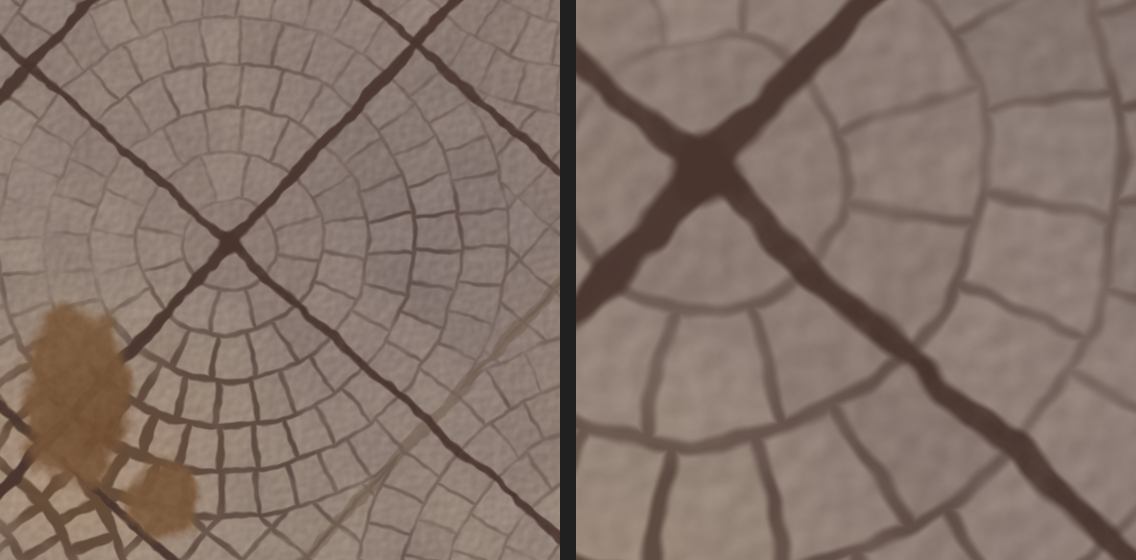
Left, the full canvas; right, a detail of the centre.
A Shadertoy shader for this texture:

```glsl
// Weathered stamped paving: square slabs in a skewed lattice, every second corner
// the centre of a rosette of arc-shaped cobbles. Lattice and polar coordinates give
// the joints; gradient noise wears them, and a brown dirt stain covers one corner.

const float SIDE = 0.484;                    // slab edge length
const float RINGS = 5.9;                     // cobble rings per slab edge
const vec2 CENTRE = vec2(0.410, 0.564);      // middle of the main rosette
const mat2 LATTICE = mat2(0.358, -0.319, 0.332, 0.358);

const vec3 STONE = vec3(0.550, 0.488, 0.455);
const vec3 STONE_LIGHT = vec3(0.605, 0.545, 0.490);
const vec3 STONE_COOL = vec3(0.515, 0.452, 0.440);
const vec3 STONE_PALE = vec3(0.670, 0.570, 0.480);
const vec3 JOINT = vec3(0.350, 0.280, 0.255);
const vec3 GROOVE = vec3(0.285, 0.205, 0.180);
const vec3 WORN_GROOVE = vec3(0.430, 0.355, 0.295);
const vec3 DIRT = vec3(0.465, 0.335, 0.225);

float hash(vec2 p) {
    return fract(sin(dot(p, vec2(127.1, 311.7))) * 43758.5);
}

float corner(vec2 cell, vec2 offset) {
    float a = 6.2832 * hash(cell);
    return dot(vec2(cos(a), sin(a)), offset);
}

// Gradient noise, roughly -0.7 to 0.7
float noise(vec2 p) {
    vec2 i = floor(p), f = p - i;
    vec2 s = f * f * f * (f * (f * 6.0 - 15.0) + 10.0);
    vec2 e = vec2(1.0, 0.0);
    return mix(mix(corner(i, f), corner(i + e.xy, f - e.xy), s.x),
               mix(corner(i + e.yx, f - e.yx), corner(i + e.xx, f - e.xx), s.x), s.y);
}

float fbm(vec2 p) {
    float sum = 0.0, amp = 1.0;
    for (int i = 0; i < 4; i++) {
        sum += amp * noise(p);
        p = mat2(1.6, 1.2, -1.2, 1.6) * p + 7.3;
        amp *= 0.55;
    }
    return sum;
}

float line(float dist, float halfWidth, float soft) {
    return 1.0 - smoothstep(halfWidth - soft, halfWidth + soft, dist);
}

// Soft elliptical region, 1 in the middle
float spot(vec2 p, vec2 centre, vec2 radius) {
    vec2 d = (p - centre) / radius;
    return exp(-dot(d, d));
}

// Distance to the nearest integer
vec2 toGrid(vec2 x) {
    return abs(x - round(x));
}

// Returns distance to the nearest cobble joint (canvas units) and a cobble id
vec3 cobbles(vec2 uv) {
    vec2 home = floor((uv + 1.0) * 0.5);
    vec2 q = uv - 2.0 * home;
    float r = length(q);
    float ring = r * RINGS;
    if (ring > 6.0) {                        // square cobbles fill the far corners
        vec2 g = toGrid(uv * 6.0) / 6.0;
        float d = min(min(g.x, g.y), r - 6.0 / RINGS);
        return vec3(d * SIDE, floor(uv * 6.0));
    }
    float index = floor(ring);
    float count = 2.0 * index + 1.0;         // cobbles per quarter ring
    float slot = (atan(q.y, q.x) / 1.5708 + 2.0) * count;
    float arc = toGrid(vec2(ring)).x / RINGS;
    if (index < 0.5) arc = 1.0 / RINGS - r;  // no joint at the very centre
    float spoke = toGrid(vec2(slot)).x / count * 1.5708 * r;
    return vec3(min(arc, spoke) * SIDE, vec2(index, floor(slot)) + 31.0 * home);
}

void mainImage(out vec4 fragColor, in vec2 fragCoord) {
    vec2 p = fragCoord / iResolution.xy;
    float soft = max(0.003, 1.0 / iResolution.y);

    // Hand-laid wobble
    vec2 wobble = vec2(noise(p * 13.0), noise(p * 13.0 + 40.0)) * 0.008
                + vec2(noise(p * 48.0), noise(p * 48.0 + 90.0)) * 0.0035;
    vec2 uv = inverse(LATTICE) * (p + wobble - CENTRE);
    vec3 cobble = cobbles(uv);
    float patches = fbm(p * 6.0), grain = fbm(p * 55.0);
    float soil = spot(p, vec2(0.13, 0.17), vec2(0.25, 0.22));

    // Stone faces with broad tints, grain and a lit relief
    vec3 color = mix(STONE, STONE_LIGHT, clamp(0.35 + 0.7 * patches + 0.3 * (0.5 - p.y), 0.0, 1.0));
    color = mix(color, STONE_COOL, 0.75 * spot(p, vec2(0.78, 0.62), vec2(0.3, 0.35)));
    color = mix(color, STONE_PALE, 0.85 * soil);
    float relief = noise(p * 70.0) - noise(p * 70.0 + vec2(-0.3, 0.3));
    color += 0.022 * grain + 0.04 * relief + 0.03 * (hash(cobble.yz) - 0.5);

    // Cobble joints, deeper in some regions and nearly worn away in others
    float depth = 0.40 + 0.55 * spot(p, vec2(0.42, 0.25), vec2(0.25, 0.22))
                + 0.6 * spot(p, vec2(0.77, 0.57), vec2(0.09, 0.10))
                + 0.15 * spot(p, vec2(0.33, 0.85), vec2(0.2))
                - 0.22 * spot(p, vec2(0.17, 0.62), vec2(0.22)) + 0.5 * soil;
    depth = clamp(depth + 0.4 * noise(p * 9.0) + 0.25 * noise(p * 30.0), 0.08, 0.95);
    float jointWidth = 0.0025 + 0.0016 * depth + 0.007 * soil * (1.0 + noise(p * 25.0));
    vec3 jointColor = mix(JOINT, DIRT * 0.85, 0.8 * soil);
    color = mix(color, jointColor, depth * line(cobble.x, jointWidth, soft));

    // Slab grooves, with crumbled edges and a pit where they cross at the rosette
    vec2 groove = toGrid(uv) * SIDE;
    float crumble = 1.0 + 0.5 * noise(p * 11.0) + 0.45 * noise(p * 42.0);
    float worn = step(0.5, uv.x);
    float across = line(groove.x, 0.0095 * crumble, soft) * mix(0.92, 0.55, worn);
    float along = line(groove.y, 0.0070 * crumble, soft) * 0.88;
    color = mix(color, mix(GROOVE, WORN_GROOVE, worn), across);
    color = mix(color, GROOVE + 0.03 * grain, along);
    color = mix(color, GROOVE, line(length(p - CENTRE), 0.018 * crumble, 0.006));

    // Dirt stain with a ragged outline
    float stain = max(spot(p, vec2(0.135, 0.295), vec2(0.115, 0.19)),
                      0.85 * spot(p, vec2(0.290, 0.110), vec2(0.09, 0.09)));
    stain = smoothstep(0.38, 0.62, stain + 0.17 * fbm(p * 14.0));
    color = mix(color, DIRT + 0.035 * patches + 0.025 * grain, 0.93 * stain);

    fragColor = vec4(clamp(color, 0.0, 1.0), 1.0);
}
```
